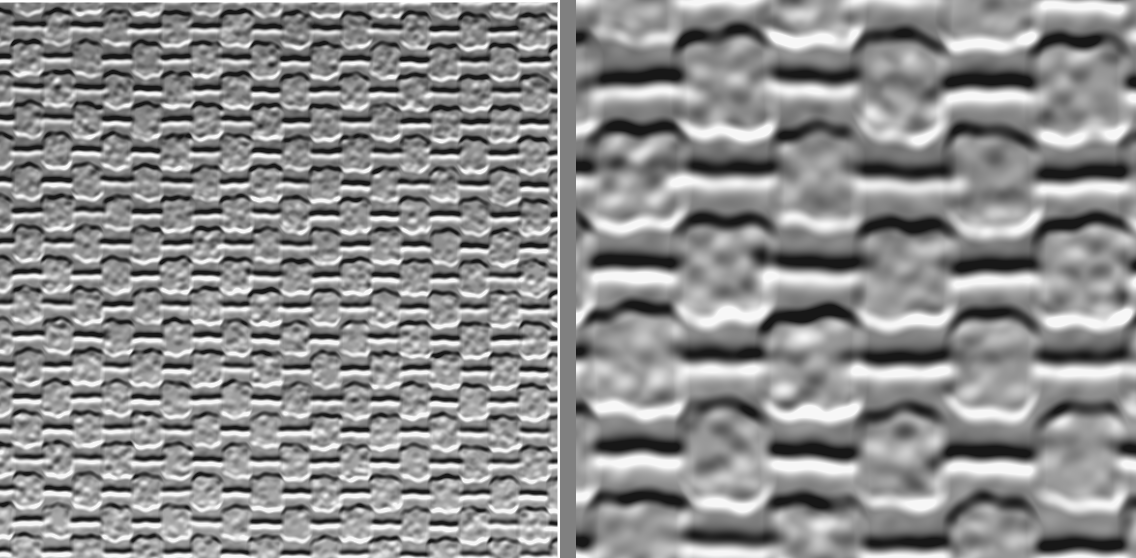
Left: the whole. Right: its middle third, enlarged.
This texture map is drawn by a Shadertoy shader. Its source:

```glsl
// Grey embossed basket weave: staggered raised pads and thin ridges, lit from below.
#define REPEATS vec2(9.4, 18.07)    // pads across, rows down
#define START vec2(0.465, 0.873)    // phase of the first ridge
#define TILT 0.16                   // rows sink to the right, in rows
#define ROW_HEIGHT 0.519            // row pitch over column pitch
#define PAD_HALF vec2(0.25, 0.282)
#define PAD_HEIGHT 0.88
#define RIDGE_SIGMA 0.043
#define RELIEF 0.86
#define GRAIN_SCALE 8.5
#define GRAIN_DEPTH 0.42
#define WOBBLE 0.017

float hash(vec2 p) {
    return fract(sin(dot(p, vec2(127.1, 311.7))) * 43758.5);
}

// Cellular noise: soft bumps and dents around scattered points
float cellular(vec2 p) {
    vec2 cell = floor(p);
    float total = 0.0;
    for (int j = -1; j <= 1; j++) {
        for (int i = -1; i <= 1; i++) {
            vec2 c = cell + vec2(i, j);
            vec2 away = p - c - vec2(hash(c), hash(c + 57.3));
            float falloff = max(1.0 - dot(away, away), 0.0);
            total += (2.0 * hash(c + 19.1) - 1.0) * falloff * falloff * falloff;
        }
    }
    return total;
}

float roundedBox(vec2 p, vec2 halfSize, float radius) {
    vec2 d = abs(p) - halfSize + radius;
    return length(max(d, 0.0)) + min(max(d.x, d.y), 0.0) - radius;
}

// Uneven outline, different for every element
float wobble(float x, float seed) {
    return WOBBLE * (sin(x * 9.0 + seed * 6.28) + 0.7 * sin(x * 24.0 + seed * 40.0));
}

// Slow drift of the threads over the whole cloth
vec2 drift(vec2 p) {
    return vec2(sin(p.y * 3.1 + 1.7 * sin(p.x * 0.9)), sin(p.x * 2.3 + 1.3 * sin(p.y * 1.7)));
}

// Returns height in x and pad coverage in y; p is in column pitches, y downward
vec2 weave(vec2 p) {
    float gap = 1.0, ridge = 0.0;
    float middleRow = round(p.y / ROW_HEIGHT);
    for (int i = -1; i <= 1; i++) {
        float row = middleRow + float(i);
        float shift = 0.5 * mod(row, 2.0);
        float y = p.y - row * ROW_HEIGHT;

        // Thin ridge
        float column = round(p.x - shift);
        float x = p.x - shift - column;
        float seed = hash(vec2(column, row));
        float bend = 0.45 * wobble(x, seed) + 0.03 * (seed - 0.5);
        float across = (y - bend) / RIDGE_SIGMA;
        float along = 1.0 - smoothstep(0.23, 0.36, abs(x) + 0.08 * (seed - 0.5));
        ridge += along * exp(-0.5 * across * across) * mix(0.8, 1.1, seed);

        // Broad pad with arched ends, half a column further on
        column = round(p.x - shift - 0.5);
        x = p.x - shift - 0.5 - column;
        seed = hash(vec2(column + 31.0, row));
        float arch = 0.7 * x * x * sign(y);
        float edge = wobble(x, seed + step(0.0, y) * 0.37) + arch;
        vec2 size = PAD_HALF + vec2(0.04, 0.03) * (seed - 0.5);
        float d = roundedBox(vec2(x, y + edge), size, 0.07);
        gap *= 1.0 - (1.0 - smoothstep(-0.05, 0.05, d)) * mix(0.75, 1.0, seed);
    }
    float pad = 1.0 - gap;
    float grain = cellular(p * GRAIN_SCALE) * GRAIN_DEPTH * mix(0.3, 1.0, pad);
    return vec2(PAD_HEIGHT * pad + ridge * (1.0 - 0.6 * pad) + grain, pad);
}

void mainImage(out vec4 fragColor, in vec2 fragCoord) {
    vec2 uv = fragCoord / iResolution.xy;
    vec2 p = vec2(uv.x, 1.0 - uv.y) * REPEATS - START;
    p.y = (p.y - TILT * uv.x) * ROW_HEIGHT;
    vec2 sway = drift(p);
    p += vec2(0.018, 0.008) * sway;

    // Emboss: slopes facing up are dark, slopes facing down are bright
    vec2 offset = vec2(0.004, 0.023);
    vec2 above = weave(p - offset);
    vec2 below = weave(p + offset);
    float base = mix(0.58, 0.43, uv.y) + 0.02 * uv.x + 0.012 * (sway.x + sway.y);
    float shade = base + 0.04 * (above.y + below.y) + RELIEF * (above.x - below.x);
    shade = clamp(shade, 0.09, 0.97);

    // White strip along the top and right
    vec2 soft = 1.0 / iResolution.xy;
    vec2 strip = smoothstep(0.9955 - soft, 0.9955 + soft, uv);
    shade = mix(shade, 1.0, max(strip.x, strip.y));
    fragColor = vec4(vec3(shade), 1.0);
}
```
